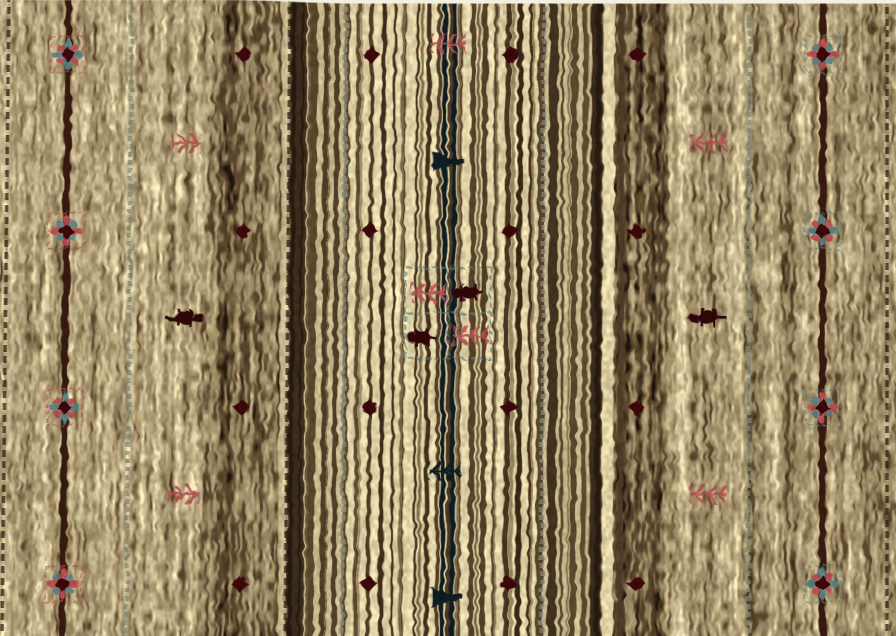
Write a WebGL 1 fragment shader that draws this texture.

```glsl
precision highp float;
// Draws a striped hand-woven wool rug with rows of small knotted motifs.
uniform vec2 u_resolution;

const vec3 PINK = vec3(0.70, 0.31, 0.31);
const vec3 MAROON = vec3(0.23, 0.03, 0.04);
const vec3 TEAL = vec3(0.37, 0.50, 0.50);
const vec3 INK = vec3(0.06, 0.11, 0.13);

float hash(vec2 p) {
  p = fract(p * vec2(0.1031, 0.1137));
  p += dot(p, p.yx + 33.33);
  return fract((p.x + p.y) * p.x * 17.0);
}

float noise(vec2 p) {
  vec2 i = floor(p), f = fract(p);
  f = f * f * (3.0 - 2.0 * f);
  return mix(mix(hash(i), hash(i + vec2(1, 0)), f.x),
             mix(hash(i + vec2(0, 1)), hash(i + vec2(1, 1)), f.x), f.y);
}

// Wool colours from dark brown to cream
vec3 wool(float t) {
  vec3 c = mix(vec3(0.12, 0.08, 0.05), vec3(0.35, 0.27, 0.17), smoothstep(0.0, 0.25, t));
  c = mix(c, vec3(0.62, 0.55, 0.40), smoothstep(0.25, 0.53, t));
  c = mix(c, vec3(0.76, 0.70, 0.54), smoothstep(0.53, 0.75, t));
  return mix(c, vec3(0.94, 0.89, 0.71), smoothstep(0.75, 1.0, t));
}

float fill(float d, float aa) { return 1.0 - smoothstep(-aa, aa, d); }

float band(float x, float a, float b, float soft) {
  return smoothstep(a - soft, a + soft, x) * (1.0 - smoothstep(b - soft, b + soft, x));
}

float box(vec2 p, vec2 h) { p = abs(p) - h; return max(p.x, p.y); }

float ellipse(vec2 p, vec2 r) { return (length(p / r) - 1.0) * min(r.x, r.y); }

// Sideways plant: a stem crossed by repeated chevron branches
float plant(vec2 p, float size) {
  float branch = abs(fract((p.x - abs(p.y) * 0.8) / 1.3 + 0.5) - 0.5) * 1.0 - 0.17;
  return min(max(branch, box(p, vec2(size, 1.05))), box(p, vec2(size, 0.15)));
}

// Sideways creature: body, head, tail and short legs
float creature(vec2 p, float size) {
  float d = min(ellipse(p, vec2(1.1, 0.72)), ellipse(p + vec2(size - 0.5, 0.0), vec2(0.65, 0.5)));
  d = min(d, box(p, vec2(size, 0.2)));
  return min(d, box(vec2(abs(p.x) - 0.7, p.y), vec2(0.17, 0.95)));
}

// Sideways lamp: flared head on a stem
float lamp(vec2 p) {
  float flare = max(abs(p.y) - 0.5 + p.x * 0.4, abs(p.x + 0.7) - 0.9);
  return min(flare, box(p - vec2(0.6, 0.0), vec2(1.3, 0.3)));
}

float dashes(float s, float period) { return step(0.4, fract(s / period)); }

// Thin dark yarns of varied position and width, one per cell
float yarns(float x, float pitch, float thickness, float aa) {
  float cell = floor(x / pitch);
  float r = hash(vec2(cell, 7.0)), s = hash(vec2(cell, 19.0));
  float d = abs(fract(x / pitch) - 0.5 - (r - 0.5) * 0.3) * pitch;
  return fill(d - thickness * (0.5 + s), aa) * (0.7 + 0.3 * r);
}

vec3 stripes(vec2 p, float aa) {
  float x = p.x + (noise(vec2(p.x * 0.9, p.y * 1.3)) - 0.5) * 0.38;
  // Side fields: tan wool with fine streaks
  float t = 0.57 + 0.05 * band(x, 0.0, 24.0, 2.0) + 0.06 * band(x, 74.0, 83.0, 1.0);
  t -= 0.18 * band(x, 24.5, 31.5, 0.8) + 0.2 * band(x, 68.5, 74.5, 0.8);
  t += 0.30 * (noise(vec2(x * 1.5, 3.0)) - 0.5);
  t += 0.34 * (noise(vec2(x * 2.7, p.y * 0.12)) - 0.5);
  t += 0.50 * (noise(vec2(x * 3.1, p.y * 0.9)) - 0.5);
  // Middle field: cream wool with dark yarns
  float middle = band(x, 32.2, 68.5, 0.1);
  float dense = band(x, 33.0, 38.5, 1.0) + band(x, 60.5, 66.5, 1.0);
  float lines = max(yarns(x, 1.27, 0.21 + 0.12 * dense, aa),
                    0.65 * yarns(x + 0.5, 2.1, 0.17, aa));
  lines *= 1.0 - band(x, 67.3, 68.5, 0.1);
  float cream = 0.97 - 0.12 * noise(vec2(x * 2.0, p.y * 0.5)) - 0.12 * dense;
  t = mix(t, mix(cream, 0.08, lines), middle);
  // Heavy borders and single dark stripes
  t = mix(t, 0.93, 0.7 * band(x, 31.2, 31.9, 0.15));
  t = mix(t, 0.04, 0.9 * max(band(x, 32.2, 33.7, 0.15), band(x, 65.9, 67.2, 0.15)));
  t = mix(t, 0.18, band(x, 69.0, 69.6, 0.2));
  vec3 c = wool(clamp(t, 0.0, 1.0));
  c = mix(c, vec3(0.21, 0.10, 0.06), fill(abs(abs(x - 49.55) - 42.25) - 0.38, aa));
  c = mix(c, INK, fill(abs(abs(x - 50.05) - 0.55) - 0.24, aa));
  // Dotted grey-blue yarns
  float dotted = min(min(abs(x - 14.4), abs(x - 83.6)), min(abs(x - 38.4), abs(x - 60.6)));
  c = mix(c, vec3(0.50, 0.53, 0.48), 0.75 * fill(dotted - 0.25, aa) * dashes(p.y, 0.9));
  // Stitched selvedges and border seam
  float seam = min(abs(abs(p.x - 49.8) - 49.2), abs(p.x - 32.1));
  return mix(c, vec3(0.18, 0.12, 0.08), 0.75 * fill(seam - 0.2, aa) * dashes(p.y, 1.3));
}

vec3 motifs(vec3 c, vec2 p, float aa) {
  // Evenly spaced rows of diamonds and framed flowers
  float row = floor((p.y - 5.8) / 19.7 + 0.5);
  float y = p.y - 5.8 - 19.7 * row;
  float side = step(50.0, p.x);
  float column = abs(abs(p.x - 49.05) - 14.9) - 7.1;
  c = mix(c, MAROON, fill((abs(column) + abs(y) - 0.95) * 0.7, aa));
  vec2 f = vec2(abs(p.x - 49.55) - 42.25, y);
  float odd = mod(row + side, 2.0);
  vec3 petal = mix(PINK, TEAL, odd), leaf = mix(TEAL, PINK, odd);
  float frame = abs(box(f, vec2(2.0))) - 0.1;
  c = mix(c, mix(PINK, TEAL, side), 0.65 * fill(frame, aa) * dashes(f.x + f.y, 0.8));
  vec2 a = abs(f);
  c = mix(c, leaf, fill(ellipse(a - 0.75, vec2(0.42)), aa));
  c = mix(c, petal, fill(min(ellipse(a - vec2(1.1, 0), vec2(0.7, 0.38)),
                             ellipse(a - vec2(0, 1.1), vec2(0.38, 0.7))), aa));
  c = mix(c, MAROON, fill(a.x + a.y - 0.85, aa));
  // Dashed four-part frame in the centre
  vec2 q = p - vec2(50.0, 36.0);
  float grid = min(abs(box(q, vec2(4.8, 5.1))), max(min(abs(q.x), abs(q.y)), box(q, vec2(4.8, 5.1))));
  c = mix(c, TEAL, 0.75 * fill(grid - 0.12, aa) * dashes(q.x + q.y, 1.0));
  // Plants and creatures
  vec2 m = vec2(abs(p.x - 49.8) - 29.2, abs(p.y - 35.4) - 19.6);
  float pink = plant(m, mix(1.7, 2.1, side));
  pink = min(pink, plant(p - vec2(49.8, 66.1), 2.0));
  pink = min(pink, min(plant(q - vec2(-2.2, 2.3), 2.0), plant(q - vec2(2.5, -2.5), 2.0)));
  c = mix(c, PINK, 0.9 * fill(pink, aa));
  float dark = creature(vec2(m.x, p.y - 35.5), 2.1);
  dark = min(dark, min(creature(q - vec2(2.3, 2.3), 1.6), creature(q + vec2(2.9, 2.7), 1.6)));
  c = mix(c, MAROON * 0.8, fill(dark, aa));
  float inky = min(lamp(p - vec2(49.8, 53.0)), lamp(p - vec2(49.9, 4.3)));
  return mix(c, INK, fill(min(inky, plant(p - vec2(49.7, 18.4), 1.8)), aa));
}

void main() {
  // The canvas is 100 units wide
  vec2 p = gl_FragCoord.xy / u_resolution.x * 100.0;
  float aa = max(0.12, 75.0 / u_resolution.x);
  float top = 100.0 * u_resolution.y / u_resolution.x;
  float edge = top - 0.4 * smoothstep(25.0, 40.0, p.x);
  // The warp leans slightly on the left
  p.x -= (p.y - 35.0) * 0.011 * (1.0 - p.x / 100.0);
  vec2 wobble = vec2(noise(p * 2.0), noise(p * 2.0 + 40.0)) - 0.5;
  vec3 c = motifs(stripes(p, aa), p + wobble * 0.4, aa);
  c *= 0.9 + 0.2 * noise(p * vec2(2.8, 2.2));
  c = mix(c, vec3(0.95, 0.94, 0.88), smoothstep(edge - aa, edge + aa, p.y));
  gl_FragColor = vec4(c, 1.0);
}
```
